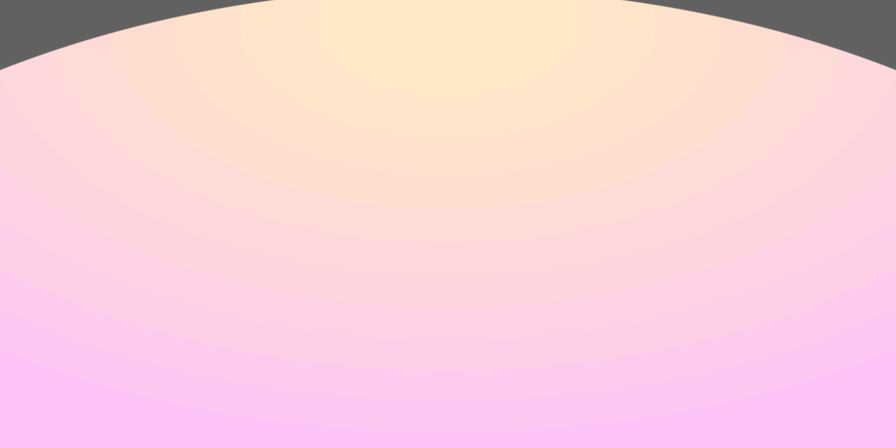
Write a Shadertoy shader that draws this background.

```glsl
const vec3 BACKDROP = vec3(0.38);
const vec3 CREAM = vec3(1.0, 0.912, 0.772);
const vec3 ORCHID = vec3(0.995, 0.766, 0.963);
const float BANDS = 11.0;

// Approximate signed distance to an ellipse, negative inside
float ellipseDistance(vec2 p, vec2 radii) {
    float k = length(p / radii);
    float slope = length(p / (radii * radii));
    return k * (k - 1.0) / max(slope, 1e-4);
}

// Staircase that rises by one just past each whole number
float softSteps(float x, float blur) {
    return floor(x) + smoothstep(0.0, blur, fract(x));
}

// Concentric elliptical bands around a flat core, slightly tighter outwards
vec3 bandedGlow(vec2 p, float squash, float core, float spacing, float pixel) {
    float d = length(p * vec2(squash, 1.0));
    float rings = pow(max(d - core, 0.0) / spacing, 1.11);
    float level = softSteps(rings, min(2.0 * pixel / spacing, 1.0));
    return mix(CREAM, ORCHID, min(level / BANDS, 1.0));
}

void mainImage(out vec4 fragColor, in vec2 fragCoord) {
    // Canvas height is one unit, x is centred
    vec2 p = vec2(fragCoord.x - 0.5 * iResolution.x, fragCoord.y) / iResolution.y;
    float pixel = 1.0 / iResolution.y;

    // Glow centred just below the top edge
    vec3 glow = bandedGlow(p - vec2(0.0, 0.948), 0.552, 0.159, 0.0945, pixel);

    // Wide dome over the grey backdrop, its crest just above the canvas
    float dome = ellipseDistance(p - vec2(0.0, -0.336), vec2(2.0, 1.362));
    float coverage = 1.0 - smoothstep(-pixel, pixel, dome);

    fragColor = vec4(mix(BACKDROP, glow, coverage), 1.0);
}
```
